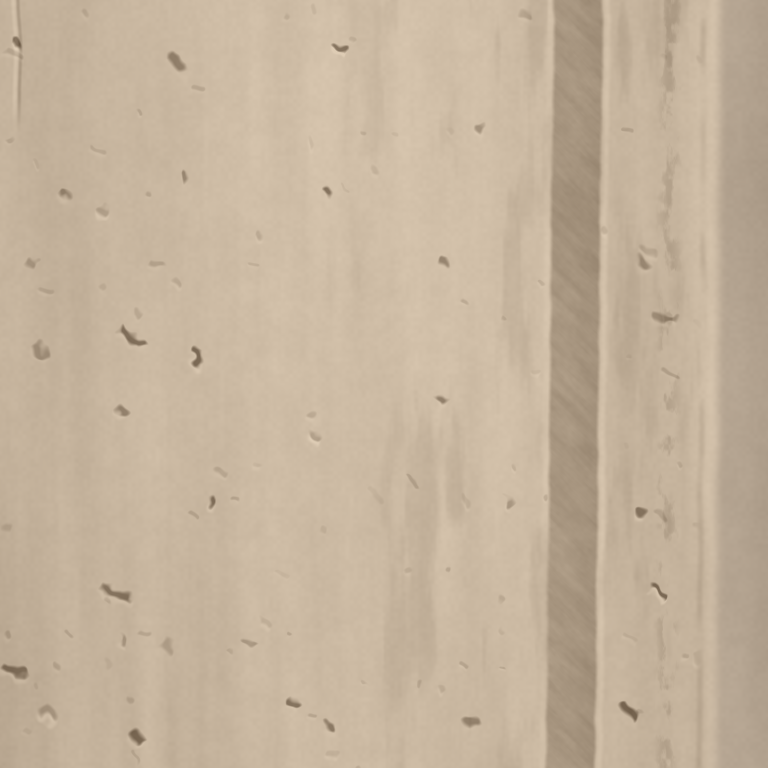
This texture is drawn by a three.js fragment shader. Its source:

```glsl
varying vec2 vUv;

#define SHADE vec3(0.64, 0.57, 0.485)
#define LIGHT vec3(0.81, 0.74, 0.65)
#define GROOVE_LEFT 0.711
#define GROOVE_WIDTH 0.064
#define GROOVE_LEAN 0.010
#define RIDGE_X 0.922
#define PIT_GRID 10.0
#define PIT_SHARE 0.46
#define SPECK_GRID 25.0
#define SPECK_SHARE 0.17
#define STREAK_DEPTH 0.50
#define GRAIN_DEPTH 0.13

float hash(vec2 p) {
  vec3 q = fract(vec3(p.xyx) * 0.1031);
  q += dot(q, q.yzx + 33.33);
  return fract((q.x + q.y) * q.z);
}

float noise(vec2 p) {
  vec2 i = floor(p), f = fract(p);
  f = f * f * (3.0 - 2.0 * f);
  return mix(mix(hash(i), hash(i + vec2(1.0, 0.0)), f.x),
             mix(hash(i + vec2(0.0, 1.0)), hash(i + 1.0), f.x), f.y);
}

float fbm(vec2 p) {
  float sum = 0.0, weight = 0.5;
  for (int i = 0; i < 4; i++) {
    sum += weight * noise(p);
    p = p * 2.03 + 17.7;
    weight *= 0.5;
  }
  return sum / 0.9375;
}

float band(float x, float center, float halfWidth) {
  return 1.0 - smoothstep(0.0, halfWidth, abs(x - center));
}

float capsule(vec2 p, vec2 dir, float halfLength) {
  return length(p - dir * clamp(dot(p, dir), -halfLength, halfLength));
}

// Scattered slanted holes: x is the shadow, y the lit lower lip
vec2 pits(vec2 uv, float grid, float share, float size) {
  vec2 result = vec2(0.0);
  vec2 home = floor(uv * grid);
  vec2 bend = vec2(noise(uv * 95.0), noise(uv * 95.0 + 41.0)) - 0.5;
  for (int y = -1; y <= 1; y++) {
    for (int x = -1; x <= 1; x++) {
      vec2 cell = home + vec2(float(x), float(y));
      vec2 seed = cell + grid * 3.7;
      if (hash(seed) > share) continue;
      vec2 jitter = vec2(hash(seed + 11.3), hash(seed + 23.9));
      vec2 center = (cell + 0.1 + 0.8 * jitter) / grid;
      float pick = hash(seed + 37.1);
      float angle = -mix(0.1, 1.25, hash(seed + 51.7));
      vec2 dir = vec2(cos(angle), sin(angle));
      float halfLength = size * mix(0.25, 2.1, pick * pick * pick);
      float radius = size * mix(0.65, 1.05, hash(seed + 67.3));
      vec2 p = uv - center + bend * size * 1.3;
      float hole = 1.0 - smoothstep(radius * 0.25, radius * 1.15, capsule(p, dir, halfLength));
      vec2 lipOffset = vec2(-0.25, -1.0) * radius;
      float lip = 1.0 - smoothstep(radius * 0.2, radius * 1.3, capsule(p - lipOffset, dir, halfLength));
      float depth = mix(0.25, 1.0, hash(seed + 83.9));
      result = max(result, vec2(hole * depth, lip * (1.0 - hole) * hash(seed + 97.1)));
    }
  }
  return result;
}

void main() {
  vec2 uv = vUv;

  // Broad lighting and uneven vertical staining
  float tone = 0.66 + 0.30 * smoothstep(0.0, 0.42, uv.x) - 0.16 * smoothstep(0.58, 0.82, uv.x);
  tone += 0.10 * (smoothstep(0.0, 0.6, uv.y) - 0.6);
  float wide = fbm(vec2(uv.x * 11.0, uv.y * 1.3));
  float narrow = fbm(vec2(uv.x * 36.0 + 5.0, uv.y * 2.4));
  tone += STREAK_DEPTH * ((wide - 0.5) * 0.75 + (narrow - 0.5) * 0.6);
  float stain = smoothstep(0.54, 0.74, fbm(vec2(uv.x * 27.0, uv.y * 5.0) + 60.0));
  tone -= 0.26 * stain * smoothstep(0.3, 0.6, uv.x);

  // Ridge and shaded face on the right
  float ridge = RIDGE_X + 0.006 * (uv.y - 0.5) + 0.003 * (noise(vec2(3.0, uv.y * 14.0)) - 0.5);
  float side = smoothstep(ridge, ridge + 0.025, uv.x);
  float face = 0.42 + 0.25 * (fbm(uv * vec2(9.0, 4.0)) - 0.5) - 0.12 * smoothstep(0.96, 1.0, uv.x);
  tone = mix(tone, face, side);
  tone += 0.16 * band(uv.x, ridge + 0.006, 0.014);
  float broken = smoothstep(0.25, 0.7, noise(vec2(8.0, uv.y * 18.0)));
  tone -= 0.30 * broken * band(uv.x, ridge - 0.009, 0.007);
  float rough = smoothstep(0.50, 0.72, fbm(uv * vec2(85.0, 38.0)));
  tone -= 0.45 * rough * band(uv.x, ridge - 0.052, 0.022);

  // Holes, specks and a thin raised scratch
  float pitArea = 1.0 - smoothstep(0.89, 0.92, uv.x);
  vec2 large = pits(uv, PIT_GRID, PIT_SHARE, 0.0078);
  vec2 small = pits(uv, SPECK_GRID, SPECK_SHARE, 0.0050);
  tone += pitArea * (0.40 * large.y + 0.16 * small.y);
  tone -= pitArea * (2.0 * large.x + 0.55 * small.x);
  float scratch = smoothstep(0.82, 0.88, uv.y);
  float scratchX = 0.018 + 0.006 * (noise(vec2(2.0, uv.y * 16.0)) - 0.5);
  tone += scratch * (0.32 * band(uv.x, scratchX, 0.005) - 0.55 * band(uv.x, scratchX + 0.006, 0.004));

  // Recessed groove with slanted tool marks
  float wobble = 0.004 * (fbm(vec2(1.0, uv.y * 32.0)) - 0.5);
  float across = (uv.x - GROOVE_LEFT - GROOVE_LEAN * uv.y + wobble) / GROOVE_WIDTH;
  float groove = smoothstep(-0.05, 0.06, across) * (1.0 - smoothstep(0.94, 1.04, across));
  vec2 slant = vec2(uv.x + uv.y, uv.y - uv.x);
  float marks = fbm(slant * vec2(85.0, 17.0)) - 0.5;
  float recess = 0.08 - 0.14 * smoothstep(0.3, 1.0, across) + 0.42 * marks;
  recess += 0.15 * (noise(vec2(4.0, uv.y * 7.0)) - 0.5);
  tone = mix(tone, recess, groove);
  tone += 0.24 * band(across, 1.09, 0.11) + 0.10 * band(across, -0.08, 0.10);

  // Soft mottling and fine grain
  tone += GRAIN_DEPTH * ((fbm(uv * 42.0) - 0.5) + 0.7 * (noise(uv * 190.0) - 0.5));

  vec3 color = mix(SHADE, LIGHT, clamp(tone, -1.8, 1.35));
  color += vec3(-0.006, 0.0, 0.012) * side;
  gl_FragColor = vec4(color, 1.0);
}
```
